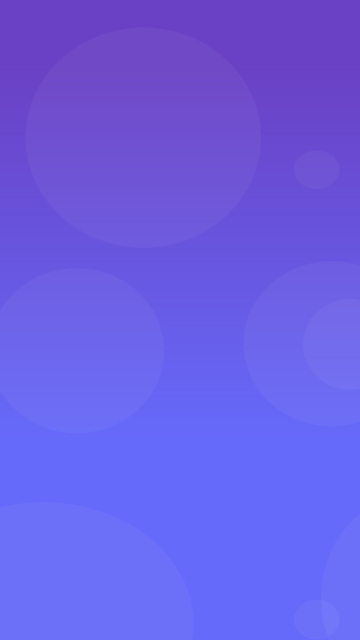
Give the GLSL for this background, as a Shadertoy shader.

```glsl
#define TOP_COLOR vec3(0.416, 0.254, 0.768)
#define BASE_COLOR vec3(0.400, 0.416, 0.980)
#define BUBBLE_TINT vec3(0.92, 0.90, 0.93)
#define BUBBLE_OPACITY 0.048
#define FADE_LOW 0.31
#define FADE_HIGH 0.90
#define BUBBLE_COUNT 8

// Bubbles in canvas units: centre.xy, radii.xy
const vec4 BUBBLES[BUBBLE_COUNT] = vec4[](
    vec4(0.398, 0.785, 0.327, 0.172),
    vec4(0.880, 0.735, 0.063, 0.030),
    vec4(0.213, 0.452, 0.243, 0.129),
    vec4(0.921, 0.463, 0.245, 0.129),
    vec4(0.972, 0.462, 0.130, 0.071),
    vec4(0.120, 0.026, 0.417, 0.189),
    vec4(1.137, 0.065, 0.245, 0.159),
    vec4(0.880, 0.032, 0.063, 0.031)
);

// Smooth coverage of an axis-aligned ellipse
float ellipseMask(vec2 uv, vec2 centre, vec2 radii) {
    float reach = length((uv - centre) / radii);
    float edge = max(fwidth(reach), 1e-4);
    return 1.0 - smoothstep(-0.7 * edge, 0.7 * edge, reach - 1.0);
}

void mainImage(out vec4 fragColor, in vec2 fragCoord) {
    vec2 uv = fragCoord / iResolution.xy;

    // Vertical gradient, flat at both ends
    float fade = clamp((uv.y - FADE_LOW) / (FADE_HIGH - FADE_LOW), 0.0, 1.0);
    vec3 color = mix(BASE_COLOR, TOP_COLOR, fade);

    // Translucent overlapping bubbles
    for (int i = 0; i < BUBBLE_COUNT; i++) {
        float mask = ellipseMask(uv, BUBBLES[i].xy, BUBBLES[i].zw);
        color = mix(color, BUBBLE_TINT, BUBBLE_OPACITY * mask);
    }

    fragColor = vec4(color, 1.0);
}
```
